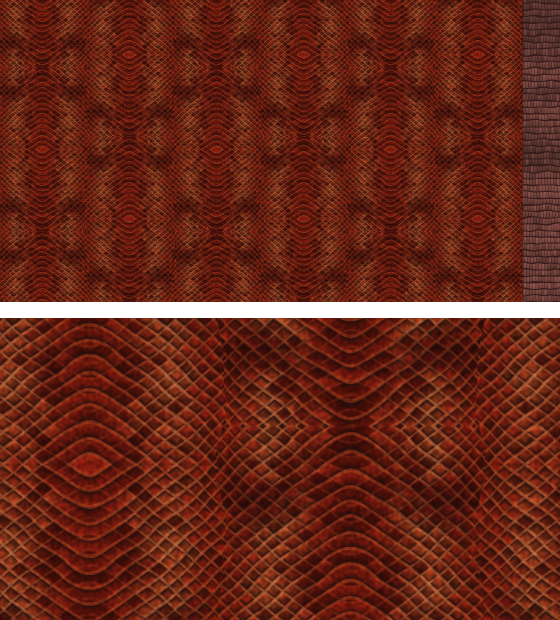
Top, the full canvas; bottom, a detail of the centre.
Write a Shadertoy shader that draws this pattern.

```glsl
// Mirrored snakeskin columns of concentric diamond scales, with a ribbed belly strip on the right.

// Layout, in units of canvas height
const float PITCH = 0.2884;         // distance between column centres
const float FIRST_COLUMN = 0.140;
const float PERIOD = 0.5435;        // vertical repeat
const float EVEN_CENTRE = 0.505;    // diamond height in even columns
const float ODD_CENTRE = 0.819;     // diamond height in odd columns
const float STRIP_LEFT = 1.7295;

// Scales
const float RING_STEP = 0.0178;
const float SLOPE = 0.62;           // ring slope at the column centre
const float STEEPEN = 1.25;         // extra slope towards the seams
const float TIP_ROUNDING = 0.010;
const float WARP = 0.0060;
const float RIM_WIDTH = 0.0016;
const float RAGGED = 0.030;         // how far markings stray from scale to scale
const float ROW_HEIGHT = 0.0215;
const float RIB_WIDTH = 0.0100;

// Colours
const vec3 DARK_RED = vec3(0.27, 0.055, 0.04);
const vec3 RED = vec3(0.40, 0.080, 0.04);
const vec3 TAN = vec3(0.47, 0.185, 0.085);
const vec3 RIM_RED = vec3(0.57, 0.20, 0.09);
const vec3 RIM_TAN = vec3(0.68, 0.39, 0.23);
const vec3 GAP = vec3(0.15, 0.065, 0.055);
const vec3 BELLY = vec3(0.40, 0.235, 0.21);
const vec3 BELLY_GAP = vec3(0.18, 0.085, 0.085);

float hash(vec2 p) {
    vec3 q = fract(vec3(p.xyx) * 0.1031);
    q += dot(q, q.yzx + 33.33);
    return fract((q.x + q.y) * q.z);
}

vec2 gradient(vec2 cell) {
    float angle = 6.2832 * hash(cell);
    return vec2(cos(angle), sin(angle));
}

float gradientNoise(vec2 p) {
    vec2 i = floor(p), f = fract(p);
    vec2 u = f * f * f * (f * (f * 6.0 - 15.0) + 10.0);
    vec2 e = vec2(1.0, 0.0);
    float low = mix(dot(gradient(i), f), dot(gradient(i + e), f - e), u.x);
    float high = mix(dot(gradient(i + e.yx), f - e.yx), dot(gradient(i + 1.0), f - 1.0), u.x);
    return mix(low, high, u.y);
}

float foldAround(float x, float centre, float period) {
    return abs(mod(x - centre + 0.5 * period, period) - 0.5 * period);
}

float lineMask(float dist, float width, float pixel) {
    return 1.0 - smoothstep(width - 0.5 * pixel, width + 0.5 * pixel, dist);
}

float blob(vec2 p, vec2 centre, vec2 size) {
    vec2 d = (p - centre) / size;
    return exp(-dot(d, d));
}

vec3 snakeskin(vec2 p, float pixel) {
    // Mirror into one quarter diamond; the seam between columns wanders
    float fromEven = foldAround(p.x, FIRST_COLUMN, 2.0 * PITCH);
    float seamY = foldAround(p.y, EVEN_CENTRE, PERIOD);
    float seam = 0.5 * PITCH + 0.014 * gradientNoise(vec2(seamY * 28.0, 3.5));
    bool odd = fromEven > seam;
    vec2 q = vec2(odd ? PITCH - fromEven : fromEven,
                  foldAround(p.y, odd ? ODD_CENTRE : EVEN_CENTRE, PERIOD));

    // Rings crossed by a second diagonal family make the scale lattice
    float bend = WARP * gradientNoise(q * 21.0 + 5.0);
    float reach = SLOPE * sqrt(q.x * q.x + TIP_ROUNDING * TIP_ROUNDING) + STEEPEN * q.x * q.x;
    vec2 lattice = vec2(reach + q.y + bend, reach - q.y + bend) / RING_STEP;
    vec2 id = floor(lattice), f = fract(lattice);
    float slope = SLOPE + 2.0 * STEEPEN * q.x;
    vec2 edge = min(f, 1.0 - f) * RING_STEP / length(vec2(slope, 1.0));
    float tone = hash(id + 40.0);

    // Broad markings, ragged along the scales: tan flanks, dark blotches, dark seam
    vec2 m = q + RAGGED * (vec2(tone, hash(id + 90.0)) - 0.5);
    float cloud = gradientNoise(m * 23.0) + 0.7 * gradientNoise(m * 51.0 + 9.0);
    float flank = smoothstep(0.015, 0.085, m.x + 0.03 * cloud)
                * (1.0 - smoothstep(0.095, 0.142, m.x + 0.02 * cloud));
    float warm = 0.35 + 0.55 * blob(m, vec2(0.085, 0.095), vec2(0.06, 0.05))
               + 0.6 * blob(m, vec2(0.080, 0.272), vec2(0.05, 0.05));
    float blotch = blob(m, vec2(0.095, 0.188), vec2(0.050, 0.034));
    float tanAmount = clamp(flank * (warm + 0.9 * cloud) - 0.5 * blotch, 0.0, 1.0);
    float dark = clamp(0.6 * blotch + 0.25 - 0.8 * cloud, 0.0, 1.0);

    // Scale body, shadowed gaps beside the rims, then the rims
    float side = smoothstep(0.02, 0.08, q.x);
    float grain = gradientNoise(p * 190.0);
    vec3 col = mix(mix(RED, DARK_RED, dark), TAN, tanAmount);
    col *= (0.72 + 0.5 * f.x) * (0.70 + 0.60 * tone) * (1.0 + 0.45 * grain);
    float shadow = max(smoothstep(0.42, 0.12, f.x), side * smoothstep(0.60, 0.88, f.y));
    col = mix(col, GAP, shadow * (0.40 + 0.40 * hash(id + 17.0)));
    vec3 rim = mix(RIM_RED, RIM_TAN, tanAmount) * (1.0 - 0.3 * blotch) * (1.0 + 0.4 * grain);
    float crossing = mix(0.25, 0.65, side);
    col = mix(col, rim, crossing * lineMask(edge.y, 0.8 * RIM_WIDTH, pixel));
    return mix(col, rim, (0.6 + 0.35 * tone) * lineMask(edge.x, RIM_WIDTH, pixel));
}

vec3 bellyStrip(vec2 p, float pixel) {
    // Wavy rows of narrow upright ribs
    float row = p.y / ROW_HEIGHT + 0.35 * gradientNoise(p * vec2(24.0, 40.0));
    float rowId = floor(row), rowPos = fract(row);
    float rib = p.x / RIB_WIDTH + hash(vec2(rowId, 7.0)) + 0.25 * gradientNoise(p * 70.0);
    float tone = hash(vec2(floor(rib), rowId));
    float band = gradientNoise(vec2(2.5, p.y * 9.0));
    vec3 col = BELLY * (0.78 + 0.34 * tone + 0.3 * band + 0.26 * rowPos);
    float ribEdge = min(fract(rib), 1.0 - fract(rib)) * RIB_WIDTH;
    col = mix(col, BELLY_GAP, 0.6 * lineMask(ribEdge, 0.0011, pixel));
    float rowEdge = min(rowPos, 1.0 - rowPos) * ROW_HEIGHT;
    col = mix(col, BELLY_GAP, 0.85 * lineMask(rowEdge, 0.0021, pixel));
    return col * (0.65 + 0.35 * smoothstep(0.0, 0.006, p.x - STRIP_LEFT));
}

void mainImage(out vec4 fragColor, in vec2 fragCoord) {
    float pixel = 1.0 / iResolution.y;
    vec3 sum = vec3(0.0);
    // Four samples smooth the seams and scale borders
    for (int i = 0; i < 4; i++) {
        vec2 offset = vec2(i % 2, i / 2) * 0.5 - 0.25;
        vec2 p = (fragCoord + offset) * pixel;
        sum += p.x < STRIP_LEFT ? snakeskin(p, 0.5 * pixel) : bellyStrip(p, 0.5 * pixel);
    }
    fragColor = vec4(sum * 0.25, 1.0);
}
```
